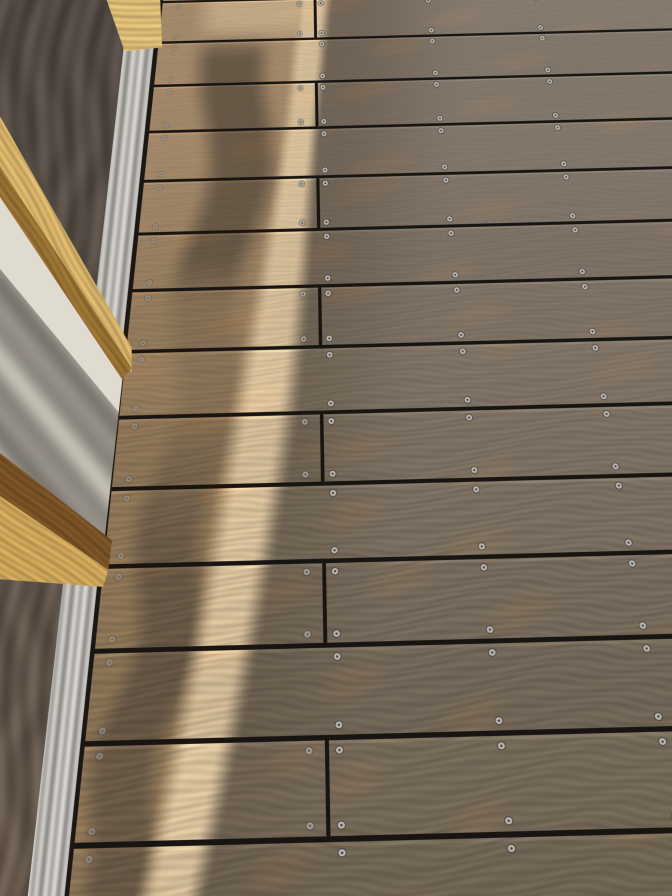
A Shadertoy shader for this texture:

```glsl
// Sunlit deck boards in perspective, with a trim strip, panel and timber rails on the left.
// A projective row index gives the boards, gaps and screws; grain is layered sines,
// and the rails are convex quads. Units are canvas heights, with y measured downward.

float hash(float n) { return fract(sin(n * 91.7) * 4375.5); }

// Signed distance to the line a-b, negative on the inner side
float side(vec2 p, vec2 a, vec2 b) {
    vec2 e = normalize(b - a), q = p - a;
    return e.y * q.x - e.x * q.y;
}

float quad(vec2 p, vec2 a, vec2 b, vec2 c, vec2 d) {
    return max(max(side(p, a, b), side(p, b, c)), max(side(p, c, d), side(p, d, a)));
}

float fill(float d) {
    float px = 0.75 / iResolution.y;
    return 1.0 - smoothstep(-px, px, d);
}

// One face of a rail, grained along its upper edge a-b
void timber(inout vec3 col, vec2 p, vec2 a, vec2 b, vec2 c, vec2 d, vec3 tone) {
    float across = side(p, a, b);
    float along = dot(p - a, normalize(b - a));
    float grain = sin(across * 900.0 + 2.0 * sin(along * 35.0)) + 0.6 * sin(across * 390.0 + along * 25.0);
    col = mix(col, tone * (1.0 + 0.07 * grain), fill(quad(p, a, b, c, d)));
}

// Sun streak, curved shadow beside it and paler boards at the far left
vec3 deckLight(vec2 p) {
    vec3 shade = mix(vec3(0.51, 0.47, 0.425), vec3(0.43, 0.385, 0.32), p.y);
    float s = p.x - (0.35 - 0.09 * p.y - 0.07 * p.y * p.y);
    float halfWidth = 0.016 + 0.014 * smoothstep(0.1, 0.5, p.y);
    shade = mix(shade, vec3(0.40, 0.35, 0.29), 0.65 * (1.0 - smoothstep(0.03, 0.19, s)));
    vec3 tan_ = mix(vec3(0.64, 0.54, 0.42), vec3(0.54, 0.45, 0.33), smoothstep(0.0, 0.6, p.y));
    vec3 col = mix(shade, tan_, 1.0 - smoothstep(-0.02, 0.02, s));
    float bend = s + 0.073 + 0.012 * sin(p.y * 24.0);
    float shadow = 1.0 - smoothstep(0.018, 0.052, abs(bend));
    shadow *= smoothstep(0.03, 0.07, p.y) * (1.0 - 0.7 * smoothstep(0.28, 0.35, p.y) * (1.0 - smoothstep(0.45, 0.64, p.y)));
    col = mix(col, vec3(0.38, 0.325, 0.26), shadow * 0.9);
    float sun = 1.0 - smoothstep(0.45 * halfWidth, 1.45 * halfWidth, abs(s));
    sun = max(sun, 0.6 * smoothstep(-0.14, -0.10, s) * (1.0 - smoothstep(0.0, 0.02, s)) * (1.0 - smoothstep(0.02, 0.055, p.y)));
    return mix(col, vec3(0.85, 0.76, 0.61), sun * 0.92);
}

vec3 deck(vec2 p, float edge) {
    // Board index, growing row height and place within the board
    float d = p.y + 0.026 * (p.x - 0.358) - 0.043;
    float n = d / (0.0466 + 0.0312 * d);
    float row = floor(n), f = n - row;
    float rowHeight = 0.0466 / pow(1.0 - 0.0312 * n, 2.0);
    float jointed = mod(row, 2.0);
    float joint = p.x - 0.3516 - 0.016 * p.y;
    float seed = hash(row + 20.0 + 37.0 * jointed * step(0.0, joint));

    // Grain, stains and tone of each board
    float phase = 80.0 * f + 5.0 * sin(p.x * 18.0 + seed * 30.0) + 2.0 * sin(p.x * 47.0 + f * 9.0 + seed * 9.0);
    float grain = 0.6 * sin(phase) + 0.4 * sin(phase * 0.43 + p.x * 60.0);
    vec3 col = deckLight(p) * (0.97 + 0.06 * seed);
    col *= 1.0 + grain * mix(0.02, 0.075, smoothstep(0.1, 0.7, p.y));
    float stain = sin(p.x * 23.0 + seed * 20.0) * sin(p.x * 11.0 + f * 4.0 + seed * 50.0);
    col += vec3(0.03, 0.01, -0.005) * smoothstep(0.5, 1.0, stain);

    // Screws along both long edges of every board
    float dy = (abs(f - 0.5) - 0.37) * rowHeight;
    float radius = 0.0026 + 0.0015 * p.y;
    for (int i = -2; i < 3; i++) {
        float k = float(i);
        float x = 0.358 + 0.12 * k + p.y * (0.025 + 0.073 * k);
        if (i == -2) x = edge + 0.018;
        if (i == -1) x = 0.334 + 0.013 * p.y;
        float r = length(vec2(p.x - x, dy));
        float strength = i == -1 ? jointed * 0.65 : (i == -2 ? 0.4 : 0.9);
        col = mix(col, vec3(0.23, 0.21, 0.19), strength * 0.7 * fill(r - radius * 1.3));
        col = mix(col, vec3(0.76, 0.75, 0.73), strength * fill(r - radius));
        col = mix(col, vec3(0.25), strength * fill(r - radius * 0.35));
    }

    // Gaps between rows and butt joints on alternate rows
    float seam = (0.5 - abs(f - 0.5)) * rowHeight;
    col *= 1.0 + 0.12 * fill(seam - 0.065 * rowHeight) * step(f, 0.5);
    float gap = fill(seam - 0.028 * rowHeight);
    gap = max(gap, jointed * fill(abs(joint) - 0.0016 - 0.0008 * p.y));
    return mix(col, vec3(0.09, 0.08, 0.065), gap);
}

void mainImage(out vec4 fragColor, in vec2 fragCoord) {
    vec2 p = vec2(fragCoord.x, iResolution.y - fragCoord.y) / iResolution.y;
    float edge = 0.182 - 0.105 * p.y;
    float e = p.x - edge;
    vec3 col = deck(p, edge);

    // Weathered planks, grooved trim and the dark slot beside the deck
    float streaks = sin(e * 310.0 + 3.0 * sin(p.y * 19.0)) + sin(e * 137.0 + 2.0 * sin(p.y * 31.0));
    vec3 planks = mix(vec3(0.31, 0.28, 0.26), vec3(0.39, 0.34, 0.29), p.y) * (1.0 + 0.09 * streaks);
    vec3 trim = vec3(0.72, 0.71, 0.69) + 0.10 * sin(e * 640.0) + 0.05 * sin(e * 270.0 + 1.0);
    vec3 ground = mix(planks, trim, fill(-e - 0.038 - 0.008 * p.y));
    ground = mix(ground, vec3(0.10, 0.09, 0.08), fill(-e - 0.005));
    col = mix(col, ground, fill(e));

    // Pale panel with grey reflections between the rails
    float panel = quad(p, vec2(-0.02, 0.18), vec2(0.137, 0.42), vec2(0.117, 0.60), vec2(-0.02, 0.50));
    float inner = side(p, vec2(0.0, 0.30), vec2(0.12, 0.445));
    float sheen = 0.5 + 0.3 * sin(inner * 75.0 + 2.0 * p.x) + 0.2 * sin(inner * 170.0);
    vec3 glass = mix(vec3(0.45, 0.43, 0.40), vec3(0.76, 0.74, 0.70), sheen);
    col = mix(col, mix(vec3(0.88, 0.86, 0.82), glass, fill(inner)), fill(panel));

    // Rails: bright upper and darker lower faces
    timber(col, p, vec2(-0.02, 0.095), vec2(0.147, 0.388), vec2(0.147, 0.416), vec2(-0.02, 0.160), vec3(0.82, 0.68, 0.40));
    timber(col, p, vec2(-0.02, 0.155), vec2(0.147, 0.411), vec2(0.136, 0.423), vec2(-0.02, 0.190), vec3(0.58, 0.43, 0.19));
    timber(col, p, vec2(-0.02, 0.490), vec2(0.125, 0.603), vec2(0.121, 0.636), vec2(-0.02, 0.540), vec3(0.46, 0.31, 0.14));
    timber(col, p, vec2(-0.02, 0.540), vec2(0.121, 0.636), vec2(0.115, 0.655), vec2(-0.02, 0.645), vec3(0.78, 0.63, 0.34));
    timber(col, p, vec2(0.112, -0.02), vec2(0.178, -0.02), vec2(0.181, 0.053), vec2(0.139, 0.057), vec3(0.84, 0.72, 0.45));

    fragColor = vec4(clamp(col, 0.0, 1.0), 1.0);
}
```
